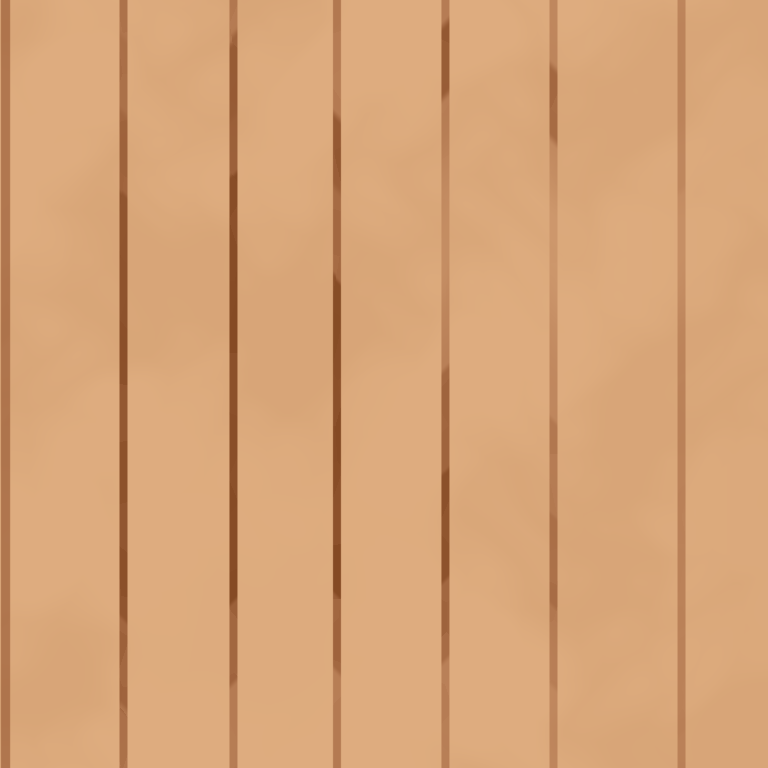
A three.js fragment shader for this texture:

```glsl
// Pale wooden boards split by seven upright grooves with uneven spacing.
// Each groove has a dark core, a halo, a dab and a faded stretch, broken up
// by cellular patches; layered sines and cells stain the boards faintly.
varying vec2 vUv;

vec2 hash2(vec2 p) {
  return fract(sin(vec2(dot(p, vec2(127.1, 311.7)), dot(p, vec2(269.5, 183.3)))) * 43758.5);
}

// Cellular noise: x is the distance to the nearest point, y its random value.
vec2 cells(vec2 p) {
  vec2 home = floor(p);
  vec2 nearest = vec2(9.0, 0.0);
  for (int j = -1; j <= 1; j++) {
    for (int i = -1; i <= 1; i++) {
      vec2 cell = home + vec2(float(i), float(j));
      vec2 point = hash2(cell);
      float d = length(cell + point - p);
      if (d < nearest.x) nearest = vec2(d, fract(point.x * 7.3 + point.y * 3.1));
    }
  }
  return nearest;
}

// Soft-edged span from lo to hi.
float span(float v, float lo, float hi, float soft) {
  return smoothstep(lo - soft, lo + soft, v) * (1.0 - smoothstep(hi - soft, hi + soft, v));
}

// Stain strength over the boards, 0 to 1.
float stain(vec2 p) {
  vec2 q = p + 0.03 * sin(p.yx * vec2(17.0, 13.0) + vec2(1.0, 4.0))
             + 0.012 * sin(p.yx * vec2(43.0, 37.0));
  float cloud = 0.5 + 0.25 * sin(q.x * 15.0 + 3.0 * sin(q.y * 5.0))
                    + 0.25 * sin(q.y * 14.0 - q.x * 6.0 + 0.8);
  float blots = 0.6 * cells(q * 5.0).x + 0.4 * cells(q * 13.0 + 4.0).x;
  float amount = smoothstep(0.35, 0.95, 0.55 * cloud + 0.7 * blots);
  amount += 0.7 * exp(-dot((p - vec2(0.37, 0.55)) * vec2(10.0, 7.0), (p - vec2(0.37, 0.55)) * vec2(10.0, 7.0)));
  float clean = span(p.x, 0.16, 0.58, 0.03) * (1.0 - smoothstep(0.32, 0.5, p.y));
  return clamp(amount * (1.0 - 0.85 * clean) + 0.45 * smoothstep(0.72, 1.0, p.x), 0.0, 1.0);
}

void main() {
  vec2 p = vUv;

  // Core of each groove: x, low end, high end, tone.
  vec4 core[7];
  core[0] = vec4(0.0072, 0.30, 0.60, 0.52);
  core[1] = vec4(0.1608, 0.19, 0.745, 0.90);
  core[2] = vec4(0.3040, 0.22, 0.775, 0.96);
  core[3] = vec4(0.4388, 0.23, 0.635, 0.97);
  core[4] = vec4(0.5800, 0.245, 0.39, 0.90);
  core[5] = vec4(0.7207, 0.212, 0.328, 0.57);
  core[6] = vec4(0.8874, 0.05, 0.37, 0.38);

  // Wear of each groove: end tone, dab height, dab tone, fading.
  vec4 wear[7];
  wear[0] = vec4(0.50, 0.50, 0.50, 0.0);
  wear[1] = vec4(0.52, 0.90, 0.60, 0.0);
  wear[2] = vec4(0.46, 0.90, 0.76, 0.0);
  wear[3] = vec4(0.46, 0.80, 0.80, 0.15);
  wear[4] = vec4(0.43, 0.925, 0.78, 0.58);
  wear[5] = vec4(0.34, 0.865, 0.62, 0.70);
  wear[6] = vec4(0.34, 0.80, 0.33, 0.35);

  vec3 wood = mix(vec3(0.871, 0.676, 0.498), vec3(0.838, 0.639, 0.459), 0.75 * stain(p));
  vec3 umber = vec3(0.52, 0.29, 0.14);
  vec3 color = wood;

  for (int i = 0; i < 7; i++) {
    vec4 c = core[i];
    vec4 w = wear[i];
    float across = p.x - c.x;
    float halfWidth = i == 0 ? 0.0060 : 0.0052;
    float mask = 1.0 - smoothstep(halfWidth - 0.0011, halfWidth + 0.0011, abs(across));

    // Angular patches tilt and break the ends of each tone.
    vec2 patchy = cells(vec2(across * 32.0 + float(i) * 5.3, p.y * 17.0));
    float y = p.y + across * (mod(float(i), 2.0) - 0.5) * 2.0 + 0.012 * (patchy.y - 0.5);

    float tone = w.x;
    float halo = span(y, c.y - 0.11, c.z + 0.13, 0.006);
    tone = mix(tone, mix(w.x, c.w, 0.5), halo);
    tone *= 1.0 - w.w * span(y, 0.62, 0.76, 0.13);
    tone = mix(tone, c.w, span(y, c.y, c.z, 0.005));
    tone = mix(tone, w.z, span(y, w.y - 0.05, w.y + 0.05, 0.008));
    tone += (patchy.y - 0.5) * 0.12 * smoothstep(0.3, 0.6, tone) * step(0.5, float(i));
    tone = clamp(tone, 0.0, 1.0);

    vec3 groove = mix(wood, umber, tone) - vec3(0.0, 0.06, 0.03) * tone * (1.0 - tone);
    color = mix(color, groove, mask);
  }

  gl_FragColor = vec4(color, 1.0);
}
```
